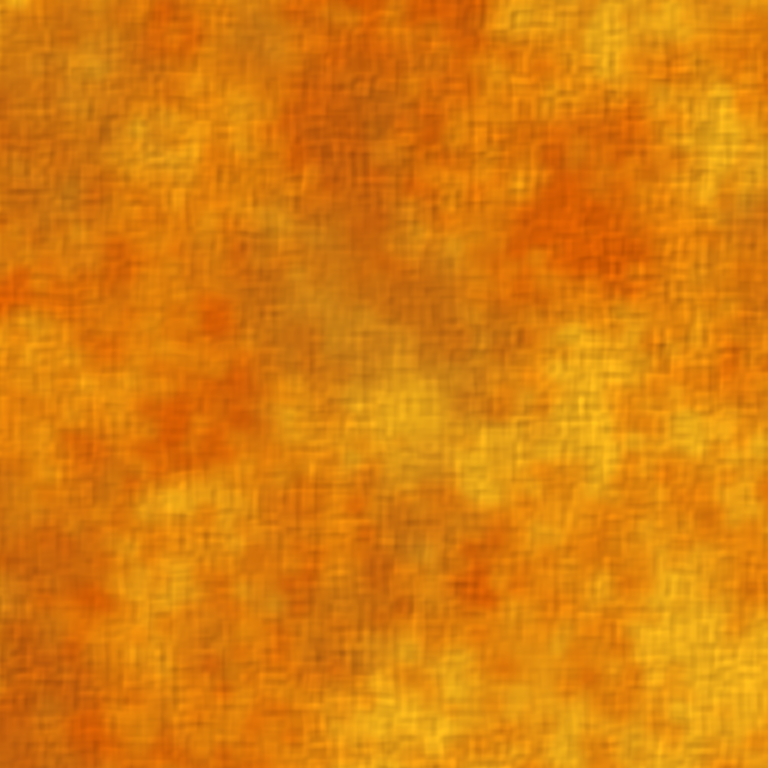
This texture is drawn by a Shadertoy shader. Its source:

```glsl
#define CLOUD_SCALE 4.5
#define CLOUD_CONTRAST 1.85
#define SHADE_SCALE 3.5
#define SHADE_AMOUNT 0.30
#define THREAD_COUNT 125.0
#define THREAD_STRETCH 0.27
#define WEAVE_AMOUNT 0.11
#define RELIEF_AMOUNT 0.10
#define DEEP_ORANGE vec3(0.83, 0.36, 0.01)
#define AMBER vec3(0.875, 0.505, 0.045)
#define GOLD vec3(0.92, 0.665, 0.10)
#define BROWN vec3(0.70, 0.37, 0.07)

float hash(vec2 cell) {
    vec3 p = fract(vec3(cell.xyx) * 0.1031);
    p += dot(p, p.yzx + 33.33);
    return fract((p.x + p.y) * p.z);
}

float noise(vec2 p) {
    vec2 cell = floor(p);
    vec2 f = fract(p);
    f = f * f * f * (f * (f * 6.0 - 15.0) + 10.0);
    float bottom = mix(hash(cell), hash(cell + vec2(1, 0)), f.x);
    float top = mix(hash(cell + vec2(0, 1)), hash(cell + vec2(1, 1)), f.x);
    return mix(bottom, top, f.y);
}

// Rotated octaves hide the lattice; the result is centred on zero
float clouds(vec2 p) {
    float sum = 0.0;
    float weight = 0.42;
    for (int i = 0; i < 4; i++) {
        sum += weight * (noise(p) - 0.5);
        p = mat2(0.8, 0.6, -0.6, 0.8) * p * 2.05 + 17.3;
        weight *= 0.72;
    }
    return sum;
}

// Irregular crossing threads
float weave(vec2 uv) {
    vec2 wobble = 0.004 * vec2(noise(uv * 23.0), noise(uv * 23.0 + 71.0));
    vec2 p = (uv + wobble) * THREAD_COUNT;
    float across = noise(p * vec2(THREAD_STRETCH, 1.0) + 31.0);
    float along = noise(p * vec2(1.0, THREAD_STRETCH) + 157.0);
    float grain = noise(p * 0.8 + 263.0);
    return 0.8 * (across + along - 1.0) + 0.5 * (grain - 0.5);
}

void mainImage(out vec4 fragColor, in vec2 fragCoord) {
    vec2 uv = fragCoord / iResolution.y;

    // Mottled dye
    float tone = 0.5 + CLOUD_CONTRAST * clouds(uv * CLOUD_SCALE + 5.7);
    tone = clamp(tone, 0.0, 1.0);
    vec3 color = mix(DEEP_ORANGE, AMBER, smoothstep(0.0, 0.55, tone));
    color = mix(color, GOLD, smoothstep(0.45, 1.0, tone));

    // Dull brown shadows
    float shade = smoothstep(-0.08, 0.35, clouds(uv * SHADE_SCALE + 43.1));
    color = mix(color, BROWN, SHADE_AMOUNT * 2.0 * shade);

    // Cloth relief lit from the upper left
    float height = weave(uv);
    float relief = height - weave(uv + vec2(-0.003, 0.003));
    float patchiness = 0.6 + 0.8 * noise(uv * 9.0 + 91.0);
    float light = (WEAVE_AMOUNT * height + RELIEF_AMOUNT * relief) * patchiness;
    color *= 1.0 + light * vec3(0.85, 1.0, 1.1);

    fragColor = vec4(clamp(color, 0.0, 1.0), 1.0);
}
```
